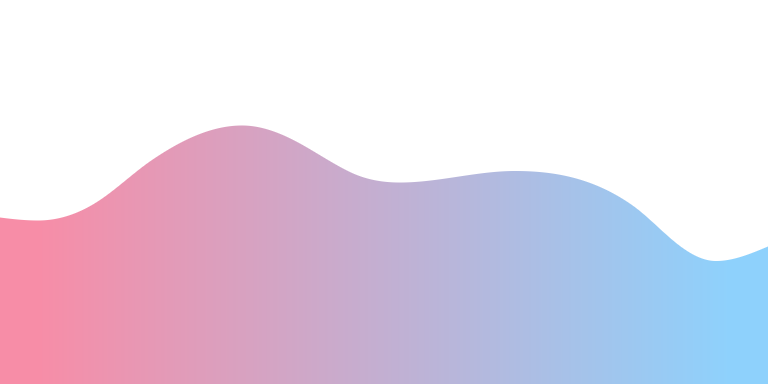
Reproduce this background procedurally as a Shadertoy shader.

```glsl
// A smooth rolling wave, filled with a pink to sky blue gradient, on white.

const vec3 PAPER = vec3(1.0);
const vec3 PINK  = vec3(0.969, 0.553, 0.655);
const vec3 SKY   = vec3(0.557, 0.820, 0.988);

// Horizontal range of the gradient, as a share of the width.
const float BLEND_START = 0.05;
const float BLEND_END   = 0.95;

// Crest line knots: position, height and slope, in shares of the canvas.
const int KNOT_COUNT = 13;
const vec3 KNOTS[KNOT_COUNT] = vec3[KNOT_COUNT](
    vec3(0.0000, 0.4336, -0.26),
    vec3(0.0495, 0.4258,  0.00),
    vec3(0.1302, 0.4792,  1.34),
    vec3(0.1979, 0.5833,  1.36),
    vec3(0.3151, 0.6732,  0.00),
    vec3(0.3906, 0.6263, -1.10),
    vec3(0.4557, 0.5521, -0.96),
    vec3(0.5208, 0.5247,  0.00),
    vec3(0.6706, 0.5547,  0.00),
    vec3(0.8229, 0.4661, -1.40),
    vec3(0.8854, 0.3594, -1.50),
    vec3(0.9323, 0.3203,  0.00),
    vec3(1.0000, 0.3581,  0.84)
);

// Cubic Hermite segment between two knots.
float hermite(vec3 a, vec3 b, float x) {
    float span = b.x - a.x;
    float t = (x - a.x) / span;
    float s = 1.0 - t;
    float ease = t * t * (3.0 - 2.0 * t);
    return mix(a.y, b.y, ease) + span * t * s * (a.z * s - b.z * t);
}

// Height of the wave at x.
float waveHeight(float x) {
    int i = 0;
    while (i < KNOT_COUNT - 2 && x > KNOTS[i + 1].x) i++;
    return hermite(KNOTS[i], KNOTS[i + 1], x);
}

void mainImage(out vec4 fragColor, in vec2 fragCoord) {
    vec2 uv = fragCoord / iResolution.xy;

    // Antialiased coverage below the crest line.
    float depth = waveHeight(uv.x) - uv.y;
    float pixel = length(vec2(dFdx(depth), dFdy(depth)));
    float coverage = clamp(depth / pixel + 0.5, 0.0, 1.0);

    // Linear fill across the width.
    float blend = clamp((uv.x - BLEND_START) / (BLEND_END - BLEND_START), 0.0, 1.0);
    vec3 fill = mix(PINK, SKY, blend);

    fragColor = vec4(mix(PAPER, fill, coverage), 1.0);
}
```
